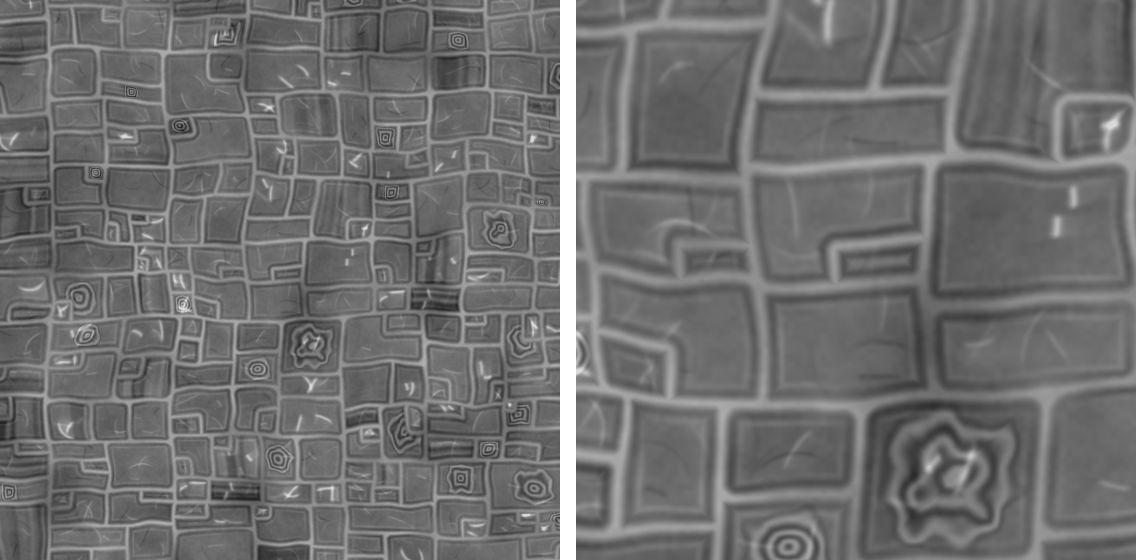
Left: the whole. Right: its middle third, enlarged.
Write a Shadertoy shader that draws this texture.

```glsl
// Grey carved stone wall: irregular blocks, pale worn joints, scratches and reliefs.

const float STONE = 0.395;          // mean grey of a block face
const float JOINT_LIGHT = 0.21;     // how far the joints rise above the face
const float JOINT_WIDTH = 0.0034;
const float GROOVE_DARK = 0.075;    // dark line just inside each joint
const float SHADOW_DARK = 0.19;     // patchy soot along the edges
const float MIN_BLOCK = 0.072;
const float MAX_BLOCK = 0.138;
const float COLUMN_EDGE = 0.09;     // right side of the tall panel column
const float NOTCH_SHARE = 0.38;
const float RING_SHARE = 0.10;
const float FLUTE_SHARE = 0.13;
const float BRIGHT_SHARE = 0.17;    // blocks with strong pale chips
const int STROKES = 4;

float hash(vec2 p) {
    vec3 q = fract(p.xyx * 0.1031);
    q += dot(q, q.yzx + 33.33);
    return fract((q.x + q.y) * q.z);
}

float pick(float id, float salt) { return hash(vec2(id * 997.0, salt * 7.3 + 1.0)); }

float noise(vec2 p) {
    vec2 i = floor(p), f = fract(p);
    f = f * f * (3.0 - 2.0 * f);
    return mix(mix(hash(i), hash(i + vec2(1, 0)), f.x),
               mix(hash(i + vec2(0, 1)), hash(i + vec2(1, 1)), f.x), f.y);
}

float gauss(float x, float w) { return exp(-x * x / (w * w)); }

float roundBox(vec2 p, vec2 halfSize, float r) {
    vec2 q = abs(p) - halfSize + r;
    return length(max(q, 0.0)) + min(max(q.x, q.y), 0.0) - r;
}

// Splits the wall again and again until the block around p is small enough.
float findBlock(vec2 p, out vec2 centre, out vec2 halfSize) {
    vec2 lo = vec2(-0.04), hi = vec2(1.04);
    bool column = p.x < COLUMN_EDGE;
    if (column) hi.x = COLUMN_EDGE; else lo.x = COLUMN_EDGE;
    float id = column ? 0.37 : 0.71;
    for (int i = 0; i < 12; i++) {
        vec2 size = hi - lo;
        float limit = mix(MIN_BLOCK, MAX_BLOCK, pick(id, 1.0)) * (column ? 1.4 : 1.0);
        if (max(size.x * 0.75, size.y * 1.1) < limit) break;
        vec2 cut = mix(lo, hi, mix(0.34, 0.66, pick(id, 2.0)));
        bool upright = size.x * mix(0.6, 0.95, pick(id, 3.0)) > size.y;
        bool low = upright ? p.x < cut.x : p.y < cut.y;
        if (upright) { if (low) hi.x = cut.x; else lo.x = cut.x; }
        else         { if (low) hi.y = cut.y; else lo.y = cut.y; }
        id = pick(id, low ? 4.0 : 5.0);
    }
    centre = 0.5 * (lo + hi);
    halfSize = 0.5 * (hi - lo);
    return id;
}

// Curved scratches and chips, each with a faint facet on one side.
float strokes(vec2 p, vec2 halfSize, float id) {
    float sum = 0.0;
    bool bright = pick(id, 20.0) < BRIGHT_SHARE;
    for (int i = 0; i < STROKES; i++) {
        float s = 30.0 + float(i) * 6.0;
        vec2 at = (vec2(pick(id, s), pick(id, s + 1.0)) - 0.5) * halfSize * 1.2;
        float angle = 6.2832 * pick(id, s + 2.0);
        vec2 dir = vec2(cos(angle), sin(angle)), d = p - at;
        vec2 b = vec2(dot(d, dir), dot(d, vec2(-dir.y, dir.x)));
        b.y += (pick(id, s + 3.0) - 0.5) * 40.0 * b.x * b.x;
        float reach = mix(0.008, 0.028, pick(id, s + 4.0));
        float fade = smoothstep(reach, reach * 0.4, abs(b.x));
        float power = mix(-0.07, 0.11, pick(id, s + 5.0));
        if (bright && i < 2) power = 0.25;
        sum += power * fade * gauss(b.y, bright ? 0.003 : 0.0019);
        sum += 0.4 * power * fade * smoothstep(-0.002, 0.002, b.y) * exp(-max(b.y, 0.0) / 0.014);
    }
    return sum;
}

float carving(vec2 p, vec2 halfSize, float id, bool column) {
    float relief = strokes(p, halfSize, id);
    float kind = pick(id, 10.0);
    if (kind < RING_SHARE) {
        float r = mix(length(p), max(abs(p.x), abs(p.y)), pick(id, 11.0)) / min(halfSize.x, halfSize.y);
        r += 0.3 * (noise(p * 70.0 + id * 90.0) - 0.5);
        relief += 0.12 * sin(r * 21.0) * smoothstep(0.9, 0.7, r);
    } else if (kind < RING_SHARE + FLUTE_SHARE || (column && kind < 0.65)) {
        float across = halfSize.x > 1.5 * halfSize.y ? p.y : p.x;
        relief += 0.22 * (noise(vec2(across * 130.0, id * 50.0)) - 0.62);
    }
    return relief;
}

void mainImage(out vec4 fragColor, in vec2 fragCoord) {
    vec2 uv = fragCoord / iResolution.xy;

    // Uneven masonry lines
    vec2 p = uv + 0.022 * (vec2(noise(uv * 7.0), noise(uv * 7.0 + 40.0)) - 0.5);
    p += 0.007 * (vec2(noise(uv * 26.0 + 9.0), noise(uv * 26.0 + 70.0)) - 0.5);

    // Block, with an optional smaller stone let into one corner
    vec2 centre, halfSize;
    float id = findBlock(p, centre, halfSize);
    float radius = min(halfSize.x, halfSize.y) * mix(0.1, 0.42, pick(id, 6.0));
    float depth = -roundBox(p - centre, halfSize, radius);
    if (pick(id, 7.0) < NOTCH_SHARE && min(halfSize.x, halfSize.y) > 0.024) {
        vec2 corner = sign(vec2(pick(id, 8.0), pick(id, 9.0)) - 0.5);
        vec2 notch = halfSize * mix(vec2(0.3), vec2(0.55), vec2(pick(id, 12.0), pick(id, 13.0)));
        vec2 notchCentre = centre + corner * (halfSize - notch);
        float n = roundBox(p - notchCentre, notch, radius * 0.5);
        depth = min(depth, abs(n));
        if (n < 0.0) { centre = notchCentre; halfSize = notch; id = pick(id, 14.0); }
    }
    depth = max(depth, 0.0);

    // Block face
    vec2 local = p - centre;
    float tilt = dot(local / halfSize, vec2(pick(id, 15.0), pick(id, 16.0)) - 0.5);
    float face = 0.06 * (pick(id, 17.0) - 0.5) + 0.05 * tilt;
    face += carving(local, halfSize, id, p.x < COLUMN_EDGE);
    float grey = STONE + face * smoothstep(0.001, 0.009, depth);

    // Joints, grooves, second rim and soot
    float wear = noise(uv * 17.0 + 5.0);
    float soot = smoothstep(0.45, 0.95, noise(uv * 9.0 + 23.0));
    grey += JOINT_LIGHT * mix(0.35, 1.15, wear) * gauss(depth, JOINT_WIDTH);
    grey += 0.045 * exp(-depth / 0.011);
    grey -= GROOVE_DARK * noise(uv * 21.0 + 60.0) * 1.5 * gauss(depth - 0.0065, 0.0027);
    grey += 0.075 * noise(uv * 24.0 + 90.0) * gauss(depth - 0.0115, 0.0022);
    grey -= SHADOW_DARK * soot * exp(-depth / 0.013);

    // Weathering and fine grain
    grey += 0.05 * (noise(uv * 33.0) - 0.5) + 0.03 * (noise(uv * 110.0) - 0.5);
    grey += 0.025 * (noise(uv * 260.0) - 0.5);
    fragColor = vec4(vec3(clamp(grey, 0.15, 0.85)), 1.0);
}
```
